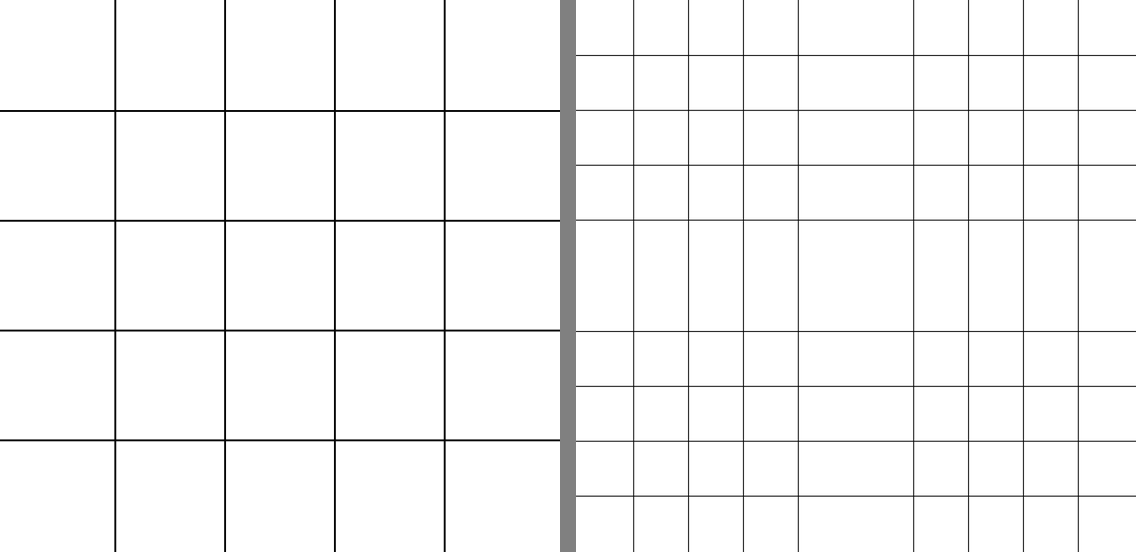
Left, the tile; right, the same tile 2 across and 2 down.
Write a Shadertoy shader that draws this pattern.

```glsl
// Open square grid: four thin black lines each way on white, five cells across and down.
#define CELLS 5.0                  // cells across and down
#define CELL_SIZE 0.1989           // cell side, in canvas heights
#define LINE_WIDTH 0.0034          // stroke width, in canvas heights
#define OFFSET vec2(0.0, 0.0006)   // grid centre from canvas centre
#define PAPER vec3(1.0)
#define INK vec3(0.015)

// Share of a pixel-wide window around x that lies within halfWidth of zero.
vec2 coverage(vec2 x, float halfWidth, float pixel) {
    vec2 low = max(x - 0.5 * pixel, -halfWidth);
    vec2 high = min(x + 0.5 * pixel, halfWidth);
    return clamp((high - low) / pixel, 0.0, 1.0);
}

// Signed distance to the nearest inner grid line; the outer border stays open.
vec2 nearestLine(vec2 p) {
    float outermost = 0.5 * CELLS - 1.0;
    vec2 line = clamp(floor(p / CELL_SIZE) + 0.5, -outermost, outermost);
    return p - line * CELL_SIZE;
}

void mainImage(out vec4 fragColor, in vec2 fragCoord) {
    float pixel = 1.0 / iResolution.y;
    vec2 p = (fragCoord - 0.5 * iResolution.xy) * pixel - OFFSET;

    // Strokes run from edge to edge, so each one meets itself in the next tile.
    vec2 stroke = coverage(nearestLine(p), 0.5 * LINE_WIDTH, pixel);
    float ink = 1.0 - (1.0 - stroke.x) * (1.0 - stroke.y);
    fragColor = vec4(mix(PAPER, INK, ink), 1.0);
}
```
